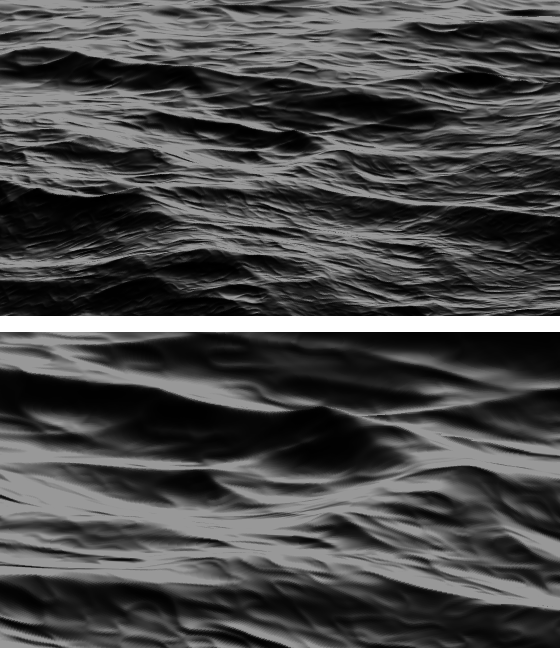
Top: the whole. Bottom: its middle third, enlarged.
A Shadertoy shader for this texture:

```glsl
#define HORIZON 1.7     // height of the vanishing line, in canvas heights
#define FOCAL 3.5       // long lens: flattens the waves
#define EYE 1.2         // camera height above the water
#define SWELL 0.12      // height of the largest waves
#define GAIN 0.49       // height ratio between wave layers
#define LACUNARITY 1.9  // frequency ratio between wave layers
#define STRETCH 0.6     // below 1 lengthens the crests sideways
#define STEEPNESS 0.22  // typical slope, used to scale the contrast
#define EXPOSURE 0.5
#define SKY_LEVEL 0.595

float hash(vec2 p) {
    vec3 q = fract(p.xyx * 0.1031);
    q += dot(q, q.yzx + 33.33);
    return fract((q.x + q.y) * q.z);
}

float noise(vec2 p) {
    vec2 i = floor(p), f = p - i;
    vec2 u = f * f * f * (f * (f * 6.0 - 15.0) + 10.0);
    return mix(mix(hash(i), hash(i + vec2(1, 0)), u.x),
               mix(hash(i + vec2(0, 1)), hash(i + vec2(1, 1)), u.x), u.y);
}

// Sum of sharp-crested wave layers; grain is the smallest visible length
float seaHeight(vec2 p, int layers, float grain) {
    float height = 0.0, amp = SWELL, freq = 1.1, crest = 0.0;
    for (int i = 0; i < layers; i++) {
        float lean = fract(float(i) * 0.618 + 0.3) - 0.5;
        vec2 q = vec2(p.x * STRETCH - lean * p.y, p.y + lean * p.x) * freq;
        float n = 2.0 * noise(q + 17.3 * float(i) + 0.35 * crest) - 1.0;
        crest = 1.0 - sqrt(n * n + 0.003);
        float visible = 1.0 - smoothstep(0.3, 0.9, freq * grain);
        height += amp * visible * (crest - 0.65);
        amp *= GAIN;
        freq *= LACUNARITY;
    }
    return height;
}

// Distance along the ray to the first wave it meets
float traceSea(vec3 ray) {
    float near = (EYE - 0.09) / -ray.y;
    float far = (EYE + 0.155) / -ray.y;
    float stride = (far - near) / 22.0;
    float t = near;
    for (int i = 0; i < 22; i++) {
        if (EYE + ray.y * t < seaHeight(ray.xz * t, 4, 0.0)) break;
        t += stride;
    }
    float above = t - stride, below = t;
    for (int i = 0; i < 5; i++) {
        t = 0.5 * (above + below);
        if (EYE + ray.y * t < seaHeight(ray.xz * t, 4, 0.0)) below = t;
        else above = t;
    }
    return t;
}

// Dark water on faces turned to the eye, flat pale sky on the others
float waterTone(float glance) {
    float shade = 0.2 * exp(1.4 * min(glance, 0.0));
    return min(shade + 0.32 * max(glance, 0.0), SKY_LEVEL);
}

float seaTone(vec2 s) {
    vec3 ray = vec3(s.x, s.y - HORIZON, FOCAL);
    float t = traceSea(ray);
    vec2 p = ray.xz * t;

    // Slopes, filtered more with distance
    float grain = 0.01 * t * t;
    vec2 e = vec2(0.5 * grain, 0.0);
    float slopeAway = (seaHeight(p + e.yx, 8, grain) - seaHeight(p - e.yx, 8, grain)) / grain;
    float slopeSide = (seaHeight(p + e, 8, grain) - seaHeight(p - e, 8, grain)) / grain;

    // Broad light: brighter far off and towards the upper right
    float broad = EXPOSURE + (s.y - 0.5) * (1.7 + 0.6 * s.x);
    broad += 0.8 * (noise(p * vec2(0.8, 0.6) + 5.0) - 0.5);
    return waterTone(broad - (slopeAway + 0.25 * slopeSide) / STEEPNESS);
}

void mainImage(out vec4 fragColor, in vec2 fragCoord) {
    // Two samples per pixel smooth the crest outlines
    float tone = 0.0;
    for (int k = 0; k < 2; k++) {
        vec2 jitter = (float(k) - 0.5) * vec2(0.4, 0.5);
        vec2 s = (fragCoord + jitter) / iResolution.y;
        s.x -= 0.5 * iResolution.x / iResolution.y;
        tone += 0.5 * seaTone(s);
    }
    fragColor = vec4(vec3(tone), 1.0);
}
```
